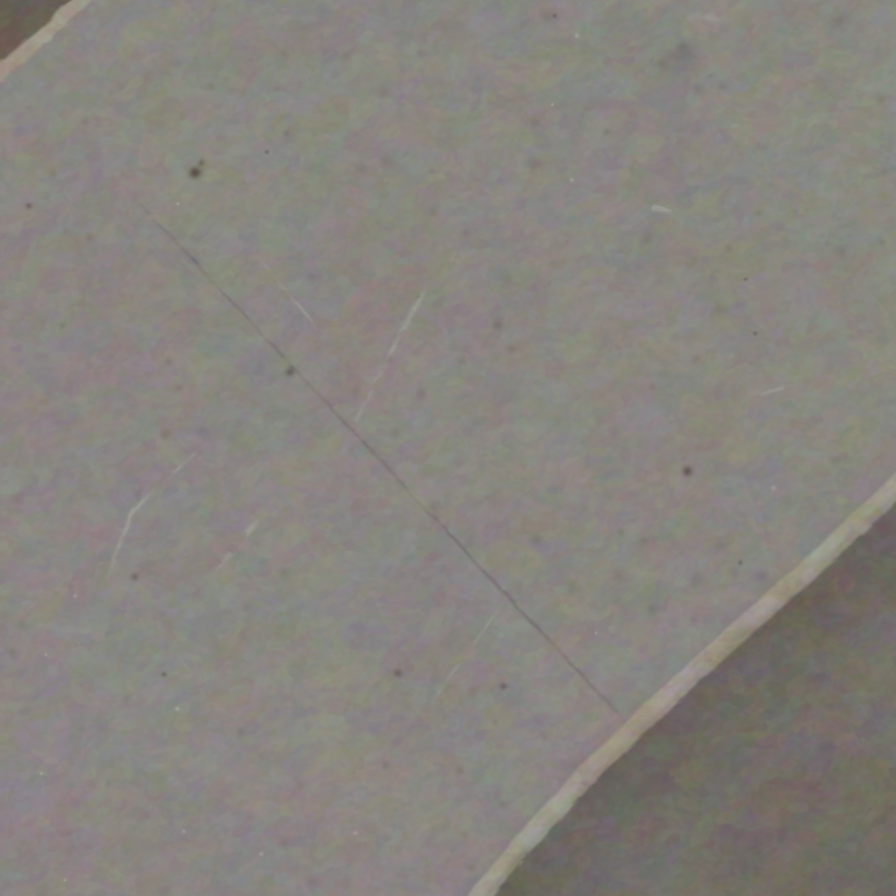
This texture is drawn by a three.js fragment shader. Its source:

```glsl
// Worn grey stone slab crossing diagonally, with pale chipped edges, a hairline crack and specks.
varying vec2 vUv;

const vec3 STONE_WARM = vec3(0.542, 0.520, 0.510);
const vec3 STONE_COOL = vec3(0.535, 0.532, 0.502);
const vec3 GROUND_DARK = vec3(0.412, 0.388, 0.362);
const vec3 GROUND_LIGHT = vec3(0.450, 0.432, 0.406);
const vec3 CORNER = vec3(0.410, 0.372, 0.340);
const vec3 EDGE_PALE = vec3(0.612, 0.590, 0.538);
const vec3 SPECK = vec3(0.350, 0.300, 0.280);
const vec3 SCRATCH = vec3(0.620, 0.620, 0.590);
const vec3 GREEN_PINK = vec3(-0.018, 0.031, -0.024); // chroma axes of the mottling
const vec3 BLUE_TAN = vec3(-0.024, 0.000, 0.034);
const float LIGHTNESS = 0.062;
const float LOWER_BOW = 0.090;
const float LOWER_HALF = 0.0118;
const float UPPER_HALF = 0.0085;
const float SOFT = 0.0030;

vec3 hash3(vec2 p) {
  vec3 q = fract(p.xyx * vec3(0.1031, 0.1030, 0.0973));
  q += dot(q, q.yxz + 33.33);
  return fract((q.xxy + q.yzz) * q.zyx);
}

// Smooth cellular noise: three values blended between scattered cell centres
vec3 cells(vec2 p) {
  vec2 base = floor(p);
  vec4 sum = vec4(0.0);
  for (int j = -1; j <= 1; j++) {
    for (int i = -1; i <= 1; i++) {
      vec2 id = base + vec2(float(i), float(j));
      vec2 d = id + hash3(id + 71.0).xy - p;
      sum += exp(-8.0 * dot(d, d)) * vec4(hash3(id), 1.0);
    }
  }
  return sum.rgb / sum.a - 0.5;
}

// Position along a line (x, 0 to 1) and signed distance to its left (y)
vec2 alongAcross(vec2 p, vec2 a, vec2 b) {
  vec2 d = b - a;
  vec2 r = p - a;
  return vec2(dot(r, d) / dot(d, d), (d.x * r.y - d.y * r.x) / length(d));
}

// Thin stroke with faded ends
float stroke(vec2 p, vec2 a, vec2 b, float width) {
  vec2 q = alongAcross(p, a, b);
  float ends = smoothstep(-0.05, 0.15, q.x) * smoothstep(1.05, 0.9, q.x);
  return ends * exp(-q.y * q.y / (width * width));
}

float spot(vec2 p, vec2 centre, float radius) {
  vec2 d = (p - centre) / radius;
  return exp(-2.0 * dot(d, d));
}

// Randomly sized dots, at most one per grid cell
float scatter(vec2 p, float count, float share, float radius, float seed) {
  vec2 id = floor(p * count);
  vec3 h = hash3(id + seed);
  float size = radius * (0.6 + 0.6 * fract(h.x * 17.0));
  return step(h.z, share) * spot(p, (id + 0.25 + 0.5 * h.xy) / count, size);
}

void main() {
  vec2 p = vUv;
  vec2 wobble = 0.003 * vec2(sin(p.y * 61.0 + 2.0 * sin(p.x * 37.0)), sin(p.x * 53.0 + p.y * 29.0));
  vec2 w = mat2(0.95, -0.31, 0.31, 0.95) * (p + wobble); // grain rises to the right
  vec3 broad = cells(w * 8.0);
  vec3 medium = cells(w * vec2(28.0, 40.0) + 13.0);
  vec3 fine = cells(w * vec2(75.0, 105.0) + 37.0);
  vec3 grit = cells(w * vec2(160.0, 190.0) + 59.0);
  vec3 grain = 0.17 * broad + 0.30 * medium + 0.34 * fine + 0.30 * grit;
  vec3 chroma = 0.25 * broad + 0.75 * medium + 0.75 * fine + 0.35 * grit;
  vec3 tint = LIGHTNESS * grain.x + GREEN_PINK * chroma.y + BLUE_TAN * chroma.z;

  // Slab: warm at lower left, cooler at upper right
  float cool = clamp(0.5 + 0.55 * (p.x + p.y - 1.0) + 0.4 * broad.y, 0.0, 1.0);
  vec3 colour = mix(STONE_WARM, STONE_COOL, cool) + tint;
  colour -= 0.045 * spot(p + wobble, vec2(0.762, 0.933), 0.030);

  // Hairline crack, uneven along its length
  vec2 s = p + 0.25 * wobble + 0.0025 * medium.xy;
  vec2 crackPoint = p + 0.0015 * (medium.xy + fine.xy);
  float crack = stroke(crackPoint, vec2(0.130, 0.800), vec2(0.705, 0.187), 0.0024);
  colour -= vec3(0.060, 0.074, 0.066) * crack * clamp(0.35 + 0.6 * p.x + 0.6 * medium.z + 0.5 * fine.z, 0.15, 0.9);

  // Faint pale scratches
  float marks = stroke(s, vec2(0.118, 0.350), vec2(0.150, 0.435), 0.0026);
  marks += stroke(s, vec2(0.143, 0.425), vec2(0.225, 0.500), 0.0022);
  marks += stroke(s, vec2(0.241, 0.362), vec2(0.290, 0.425), 0.0034);
  marks += 0.7 * stroke(s, vec2(0.480, 0.215), vec2(0.560, 0.325), 0.0024);
  marks += 0.8 * stroke(s, vec2(0.285, 0.715), vec2(0.355, 0.632), 0.0022);
  marks += stroke(s, vec2(0.390, 0.515), vec2(0.475, 0.680), 0.0032);
  marks += 0.8 * stroke(s, vec2(0.815, 0.546), vec2(0.890, 0.572), 0.0022);
  marks += stroke(s, vec2(0.815, 0.855), vec2(0.850, 0.875), 0.0040);
  marks += 1.2 * stroke(s, vec2(0.765, 0.975), vec2(0.815, 0.985), 0.0070);
  marks += 1.5 * stroke(s, vec2(0.726, 0.768), vec2(0.750, 0.765), 0.0035);
  colour = mix(colour, SCRATCH, clamp(marks * (0.4 + 1.1 * fine.z + 0.6 * medium.z), 0.0, 0.75));

  // Dark and light specks
  float dark = spot(s, vec2(0.219, 0.808), 0.0085) + 0.8 * spot(s, vec2(0.768, 0.473), 0.0080);
  dark += 0.6 * spot(s, vec2(0.323, 0.586), 0.007) + 0.35 * spot(s, vec2(0.556, 0.636), 0.009);
  dark += 0.5 * scatter(s, 15.0, 0.10, 0.0052, 5.0) + 0.18 * scatter(s, 24.0, 0.14, 0.009, 19.0);
  colour = mix(colour, SPECK, min(dark, 0.9)) + 0.08 * scatter(p, 32.0, 0.03, 0.003, 43.0);

  // Lower ground and its bowed pale edge
  vec2 lower = alongAcross(p, vec2(0.537, 0.0), vec2(1.0, 0.457));
  float dist = lower.y - LOWER_BOW * lower.x * pow(1.0 - lower.x, 2.0) + 0.002 * (medium.x + fine.x);
  vec3 ground = mix(GROUND_DARK, GROUND_LIGHT, smoothstep(0.01, 0.15, -dist)) + 1.1 * tint + 0.03 * broad.z;
  colour = mix(colour - 0.02 * exp(-abs(dist - LOWER_HALF) / 0.009), ground, smoothstep(SOFT, -SOFT, dist));
  vec3 rim = EDGE_PALE + 1.3 * tint + 0.04 * medium.z;
  float rimMask = smoothstep(LOWER_HALF + SOFT, LOWER_HALF - SOFT, abs(dist));
  colour = mix(colour, rim - 0.05 * smoothstep(0.002, -0.010, dist), rimMask);

  // Upper left corner and its pale edge
  dist = alongAcross(p, vec2(0.0, 0.919), vec2(0.092, 1.0)).y + 0.003 * (medium.y + fine.x);
  colour = mix(colour, CORNER + tint, smoothstep(-SOFT, SOFT, dist));
  colour = mix(colour, rim, smoothstep(UPPER_HALF + SOFT, UPPER_HALF - SOFT, abs(dist)));
  gl_FragColor = vec4(colour, 1.0);
}
```
